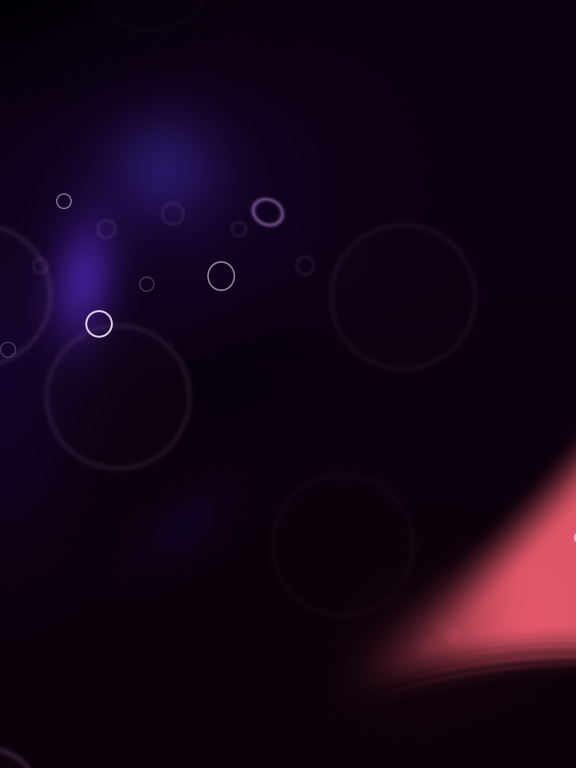
Reproduce this background procedurally as a WebGL 1 fragment shader.

```glsl
precision highp float;
uniform vec2 u_resolution;

vec2 hashGradient(vec2 cell) {
  float angle = 6.2832 * fract(sin(dot(cell, vec2(12.99, 78.23))) * 4375.5);
  return vec2(cos(angle), sin(angle));
}

float gradientNoise(vec2 p) {
  vec2 i = floor(p), f = fract(p);
  vec2 u = f * f * f * (f * (f * 6.0 - 15.0) + 10.0);
  float a = dot(hashGradient(i), f);
  float b = dot(hashGradient(i + vec2(1, 0)), f - vec2(1, 0));
  float c = dot(hashGradient(i + vec2(0, 1)), f - vec2(0, 1));
  float d = dot(hashGradient(i + vec2(1, 1)), f - vec2(1, 1));
  return mix(mix(a, b, u.x), mix(c, d, u.x), u.y);
}

float glow(vec2 p, vec2 center, vec2 size, float tilt) {
  vec2 d = p - center;
  d = vec2(d.x * cos(tilt) + d.y * sin(tilt), d.y * cos(tilt) - d.x * sin(tilt)) / size;
  return exp(-0.5 * dot(d, d));
}

float ring(vec2 p, vec2 center, float radius, float halfWidth) {
  float edge = abs(length(p - center) - radius);
  float pixel = 1.0 / u_resolution.x;
  return 1.0 - smoothstep(max(halfWidth - pixel, 0.0), halfWidth + 0.5 * pixel, edge);
}

// Wide, faint rings with a soft outline
float haloRing(vec2 p, vec2 center, float radius) {
  float edge = (length(p - center) - radius) / 0.006;
  return exp(-edge * edge) + 0.12 * (1.0 - smoothstep(-3.0, 1.0, edge));
}

// Curved wedge of light, crisper and streaked along its lower side
float lightSweep(vec2 p) {
  float upper = 0.17 + 0.34 * pow(max((p.x - 0.55) / 0.45, 0.0), 1.6);
  float lower = 0.205 - 0.45 * (1.0 - p.x) * (1.0 - p.x);
  float height = p.y - lower;
  float streaks = gradientNoise(vec2(p.x * 2.5, height * 130.0));
  height += 0.012 * streaks * (1.0 - smoothstep(0.0, 0.06, height));
  float body = smoothstep(-0.09, 0.07, upper - p.y) * smoothstep(-0.055, 0.05, height);
  return body * smoothstep(0.56, 0.93, p.x);
}

void main() {
  vec2 p = gl_FragCoord.xy / u_resolution.x;

  // Dark ground, fading to black at the upper left and in the middle
  vec3 color = mix(vec3(0.042, 0.0, 0.034), vec3(0.044, 0.0, 0.06), smoothstep(0.2, 1.0, p.y));
  color *= 1.0 - 0.8 * glow(p, vec2(0.0, 1.36), vec2(0.24, 0.15), 0.0);
  color *= 1.0 - 0.4 * glow(p, vec2(0.4, 0.67), vec2(0.13, 0.07), 0.3);

  // Blue and violet clouds
  float cloud = 1.0 + 0.3 * gradientNoise(p * 5.0);
  color += vec3(0.03, 0.012, 0.09) * cloud * glow(p, vec2(0.27, 0.98), vec2(0.2, 0.17), 0.0);
  color += vec3(0.085, 0.075, 0.25) * glow(p, vec2(0.286, 1.04), vec2(0.068, 0.066), 0.0);
  color += vec3(0.17, 0.1, 0.41) * glow(p, vec2(0.145, 0.845), vec2(0.038, 0.073), -0.15);
  color += vec3(0.03, 0.01, 0.1) * glow(p, vec2(0.0, 0.64), vec2(0.1, 0.18), 0.0);
  color += vec3(0.015, 0.016, 0.08) * glow(p, vec2(0.32, 0.42), vec2(0.07, 0.035), 0.7);

  // Rose light
  float sweep = lightSweep(p);
  color = mix(color, vec3(0.86, 0.335, 0.4), sweep);
  color += vec3(0.03, 0.008, 0.012) * glow(p, vec2(0.82, 0.23), vec2(0.16, 0.09), 0.5);

  // Large halos
  float halos = 0.045 * haloRing(p, vec2(0.7, 0.818), 0.125);
  halos += 0.07 * haloRing(p, vec2(0.205, 0.644), 0.124);
  halos += 0.022 * haloRing(p, vec2(0.595, 0.387), 0.122);
  halos += 0.075 * haloRing(p, vec2(-0.035, 0.821), 0.122);
  halos += 0.018 * haloRing(p, vec2(0.26, 1.39), 0.11);
  halos += 0.13 * haloRing(p, vec2(-0.02, -0.055), 0.088);
  color += halos * vec3(0.9, 0.75, 0.9);

  // Faint ringlets along an arc, and small flecks in the rose light
  for (int i = 0; i < 5; i++) {
    float n = float(i);
    vec2 ringlet = vec2(0.07 + 0.115 * n, 0.872 + 0.09 * sin(0.785 * n));
    color += 0.045 * ring(p, ringlet, 0.012 + 0.003 * mod(n, 3.0), 0.004);
    vec2 fleck = vec2(0.69 + 0.024 * n, 0.235 + 0.025 * sin(n * 2.4));
    float disc = 1.0 - smoothstep(0.012, 0.019, length(p - fleck));
    color += vec3(0.035, 0.02, 0.024) * disc * sweep;
  }

  // Bright thin rings
  float rings = 0.9 * ring(p, vec2(0.172, 0.771), 0.0222, 0.0021);
  rings += 0.58 * ring(p, vec2(0.384, 0.854) + vec2(0.0, 0.07) * (p.y - 0.854), 0.0228, 0.0017);
  rings += 0.5 * ring(p, vec2(0.111, 0.984), 0.0125, 0.0014);
  rings += 0.22 * ring(p, vec2(0.255, 0.84), 0.0122, 0.0014);
  rings += 0.22 * ring(p, vec2(0.014, 0.726), 0.013, 0.0014);
  rings += 0.7 * ring(p, vec2(1.006, 0.4), 0.008, 0.002);
  color = mix(color, vec3(0.97, 0.92, 1.0), rings);

  // Blurred oval ring
  vec2 oval = p - vec2(0.465, 0.965);
  oval = vec2(oval.x * 0.9 - oval.y * 0.4, (oval.y * 0.9 + oval.x * 0.4) * 1.2);
  float blur = (length(oval) - 0.0255) / 0.0042;
  color += vec3(0.3, 0.25, 0.33) * exp(-blur * blur);

  gl_FragColor = vec4(color, 1.0);
}
```
